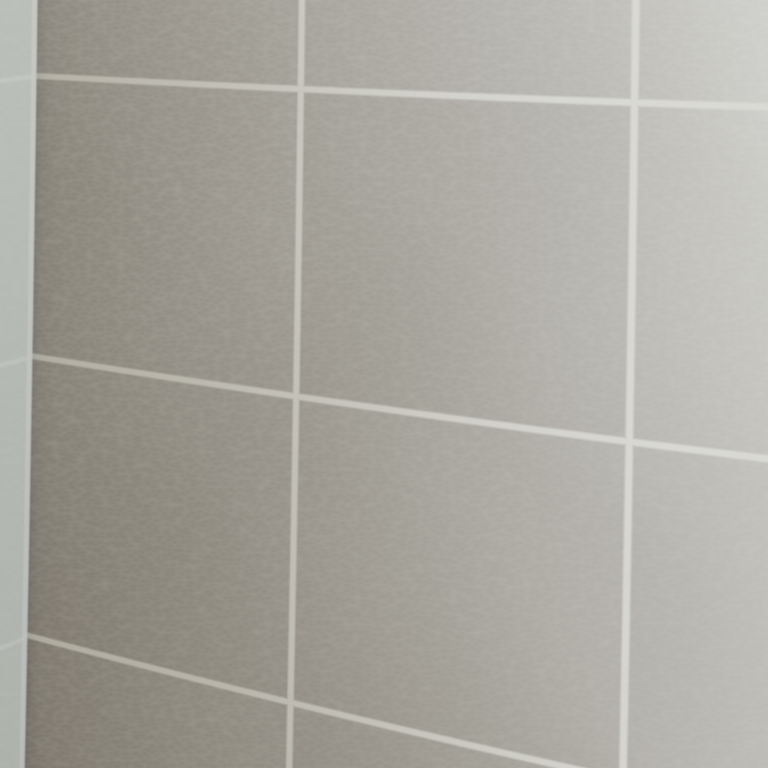
This pattern is drawn by a three.js fragment shader. Its source:

```glsl
varying vec2 vUv;

vec2 hash2(vec2 p) {
  return fract(sin(vec2(dot(p, vec2(127.1, 311.7)), dot(p, vec2(269.5, 183.3)))) * 4375.85);
}

// Distance to the nearest scattered cell centre
float cellular(vec2 p) {
  vec2 cell = floor(p);
  float nearest = 1.5;
  for (int j = -1; j <= 1; j++) {
    for (int i = -1; i <= 1; i++) {
      vec2 neighbour = cell + vec2(float(i), float(j));
      nearest = min(nearest, distance(p, neighbour + hash2(neighbour)));
    }
  }
  return nearest;
}

float clouds(vec2 p) {
  return sin(p.x * 9.0 + 2.0 * sin(p.y * 5.0)) * 0.5
       + sin(p.y * 13.0 + 2.0 * sin(p.x * 7.0 + 1.0)) * 0.3
       + sin(dot(p, vec2(23.0, 19.0)) + sin(p.y * 17.0)) * 0.2;
}

// Height of one tile on the canvas, growing towards the viewer
float tileHeight(float x) {
  return 0.3607 + 0.1065 * x - 0.0092 * x * x;
}

// Canvas position to tile units: x across, y down
vec2 wallCoords(float x, float leanedX, float down) {
  float firstJoint = 0.0963 + 0.0548 * x - 0.0117 * x * x;
  return vec2(1.018 * (leanedX - 0.3932) / tileHeight(leanedX),
              (down - firstJoint) / tileHeight(x));
}

float joint(float d, float halfWidth, float blur) {
  return 1.0 - smoothstep(halfWidth - blur, halfWidth + blur, d);
}

void main() {
  vec2 p = vUv;
  float down = 1.0 - p.y;
  float leanedX = p.x + 0.0125 * down + 0.0042 * down * down;
  float fromCorner = leanedX - 0.0475;
  vec2 wall = wallCoords(p.x, leanedX, down);

  // Light falls off towards the lower left
  float light = 0.08 + 0.9 * p.x + 0.25 * (p.y - 0.5);
  light += 0.025 * clouds(p) + 0.05 * (hash2(floor(wall)).x - 0.5);
  vec3 tile = mix(vec3(0.505, 0.483, 0.437), vec3(0.785, 0.783, 0.765), light);

  // Fine grain, stretched sideways and fainter in bright areas
  float grain = cellular(p * vec2(95.0, 175.0)) - 0.45
              + 0.5 * (cellular(p * vec2(38.0, 80.0) + 7.0) - 0.45);
  tile += grain * mix(0.042, 0.014, clamp(p.x, 0.0, 1.0));

  // Pale grout
  vec3 grout = mix(vec3(0.70, 0.69, 0.64), vec3(0.86, 0.86, 0.84), smoothstep(-0.1, 0.9, p.x + 0.2 * (p.y - 0.5)));
  vec2 toJoint = abs(fract(wall + 0.5) - 0.5);
  float lines = max(joint(toJoint.x, 0.0105, 0.006), joint(toJoint.y, 0.0105, 0.006));
  vec3 color = mix(tile, grout, lines * 0.92);

  // Cool shadow beside the corner
  color -= vec3(0.07, 0.06, 0.035) * exp(-max(fromCorner, 0.0) * 110.0);

  // Side wall with faint joints sloping the other way
  float sideRow = (down - 0.099 + (0.1 + 0.35 * down) * fromCorner) / 0.366;
  float sideJoint = joint(abs(fract(sideRow + 0.5) - 0.5), 0.008, 0.008);
  vec3 side = mix(vec3(0.685, 0.70, 0.675), vec3(0.735, 0.75, 0.73), p.y);
  side += 0.035 * sideJoint + 0.01 * grain;
  color = mix(side, color, smoothstep(-0.002, 0.002, fromCorner));

  // Sealant along the corner
  vec3 sealant = mix(vec3(0.73, 0.74, 0.74), vec3(0.79, 0.79, 0.76), p.y);
  color = mix(color, sealant, 0.85 * joint(abs(fromCorner + 0.002), 0.0035, 0.002));

  gl_FragColor = vec4(color, 1.0);
}
```
